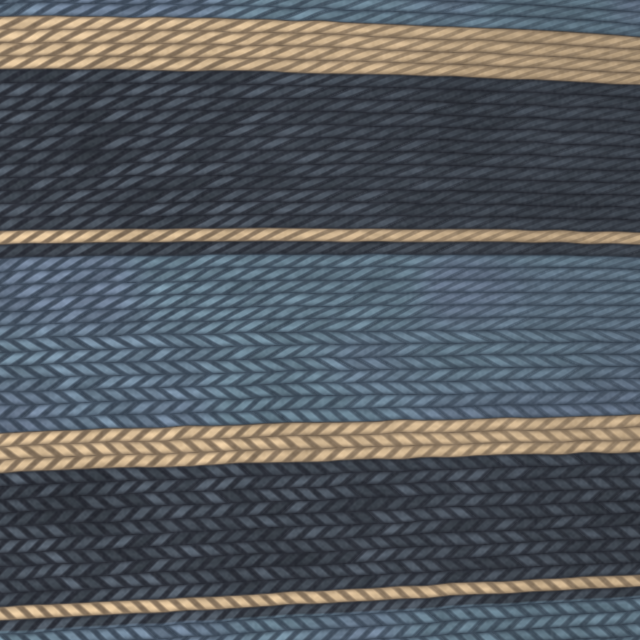
Reproduce this texture procedurally as a three.js fragment shader.

```glsl
varying vec2 vUv;

const float TAU = 6.2831853;
const float ROW_PITCH = 0.0202;
const float ROW_OFFSET = 0.66;

const vec3 CREAM = vec3(0.88, 0.77, 0.62);
const vec3 CREAM_GAP = vec3(0.42, 0.36, 0.30);
const vec3 BLUE = vec3(0.46, 0.56, 0.62);
const vec3 BLUE_GAP = vec3(0.20, 0.24, 0.29);
const vec3 NAVY = vec3(0.31, 0.345, 0.385);
const vec3 NAVY_GAP = vec3(0.155, 0.165, 0.195);
const vec3 VIOLET = vec3(0.42, 0.43, 0.54);

float hash(vec2 p) {
  vec3 q = fract(vec3(p.xyx) * 0.1031);
  q += dot(q, q.yzx + 33.33);
  return fract((q.x + q.y) * q.z);
}

float noise(vec2 p) {
  vec2 i = floor(p);
  vec2 f = fract(p);
  f = f * f * (3.0 - 2.0 * f);
  float low = mix(hash(i), hash(i + vec2(1.0, 0.0)), f.x);
  float high = mix(hash(i + vec2(0.0, 1.0)), hash(i + vec2(1.0, 1.0)), f.x);
  return mix(low, high, f.y);
}

// Soft stripe between two row numbers
float band(float row, float start, float end, float soft) {
  return smoothstep(start - soft, start + soft, row)
       * (1.0 - smoothstep(end - soft, end + soft, row));
}

// Row coordinate counted down the cloth; stripes fan out to the left
float rowCoord(vec2 uv) {
  float across = uv.x - 0.5;
  float fan = across * 0.095;
  float down = 1.0 - uv.y;
  float sag = 0.032 * across * across * uv.y;
  float flatDown = (down - sag - 0.37 * fan) / (1.0 - fan);
  return flatDown / ROW_PITCH - ROW_OFFSET;
}

// Slanted strand: x = coverage, y = random value of this stitch
vec2 stitch(float x, float rowPos, float smear) {
  float row = floor(rowPos);
  float local = fract(rowPos) - 0.5;
  float lower = smoothstep(22.0, 34.0, row);
  float odd = mod(row, 2.0);
  float slant = row < 25.0 ? 1.0 : 1.0 - 2.0 * odd;
  float tilt = mix(0.95 + 0.5 * x, 0.72, lower);
  float count = mix(26.0, 35.0, row / 49.0);
  float shift = row * mix(0.43, 0.5, lower) + 0.22 * hash(vec2(row, 4.0));
  float wobble = 0.3 * (noise(vec2(x * 9.0, row * 3.7)) - 0.5);
  float phase = x * count + slant * tilt * local + shift + wobble;
  float along = smoothstep(0.02, 0.72, 0.5 - 0.5 * cos(TAU * phase));
  along = mix(along, 0.72, smear);
  float profile = 1.0 - pow(abs(local) * 2.0, 2.6);
  float value = mix(hash(vec2(floor(phase), row)), 0.5, smear);
  return vec2(along * profile, value);
}

vec3 yarn(vec3 gap, vec3 strand, float fill, float cover) {
  return mix(gap, strand, fill + (1.0 - fill) * cover);
}

void main() {
  vec2 uv = vUv;
  float rowPos = rowCoord(uv);
  rowPos += 0.16 * (noise(vec2(uv.x * 24.0, rowPos * 0.4)) - 0.5);

  // Stitches smear together towards the upper right
  float smear = smoothstep(0.1, 0.95, uv.x) * mix(0.3, 0.62, smoothstep(0.15, 0.6, uv.y));
  vec2 knit = stitch(uv.x, rowPos, smear);

  // Stripe layout
  float cream = band(rowPos, 1.0, 5.0, 0.1) + band(rowPos, 17.0, 18.0, 0.1)
              + band(rowPos, 32.0, 35.0, 0.1) + band(rowPos, 45.0, 46.0, 0.1);
  float blue = band(rowPos, -9.0, 1.0, 0.12) + band(rowPos, 19.0, 32.0, 0.12)
             + band(rowPos, 46.8, 60.0, 0.12);

  // Uneven dye and fibres
  float blotch = noise(uv * vec2(7.0, 9.0) + 3.0);
  float fibre = noise(vec2(uv.x * 75.0, rowPos * 3.2));
  vec3 blueStrand = mix(BLUE, VIOLET, 0.45 * smoothstep(0.45, 0.9, blotch));
  blueStrand *= 0.86 + 0.24 * knit.y;
  vec3 navyStrand = NAVY * (0.72 + 0.45 * knit.y);
  vec3 creamStrand = CREAM * (0.94 + 0.1 * knit.y);

  vec3 color = yarn(NAVY_GAP, navyStrand, 0.08, knit.x);
  color = mix(color, yarn(BLUE_GAP, blueStrand, 0.18, knit.x), blue);
  color = mix(color, yarn(CREAM_GAP, creamStrand, 0.16, knit.x), cream);

  // Light falloff and grain
  color *= 0.92 + 0.1 * blotch + 0.12 * (fibre - 0.5);
  color *= 1.03 - 0.08 * smoothstep(0.5, 1.0, uv.x);
  color += 0.035 * (noise(uv * 240.0) - 0.5);
  gl_FragColor = vec4(color, 1.0);
}
```
